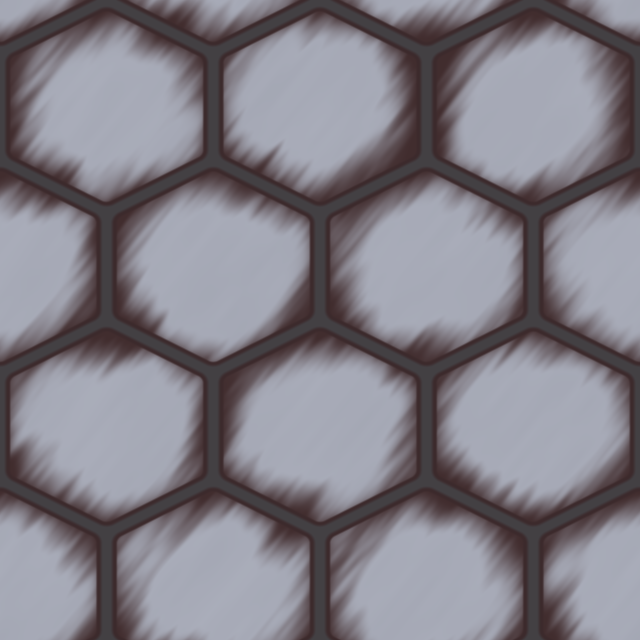
Write a three.js fragment shader that draws this pattern.

```glsl
// Pale hexagonal tiles with streaky brown grime creeping in from dark grey grooves.
varying vec2 vUv;

const vec2 CELL = vec2(2.0, 3.4641016);     // hexagon lattice, in apothems
const vec2 CELLS_PER_SIDE = vec2(3.0, 2.0); // two staggered rows per lattice cell
const float ROW_OFFSET = 1.0 / 12.0;
const float TILE_APOTHEM = 0.914;
const float CORNER_RADIUS = 0.10;

const vec3 TILE_COLOR = vec3(0.655, 0.668, 0.718);
const vec3 GRIME_COLOR = vec3(0.255, 0.175, 0.180);
const vec3 RIM_COLOR = vec3(0.235, 0.165, 0.172);
const vec3 GROOVE_COLOR = vec3(0.262, 0.250, 0.264);

float hash(vec2 p) {
  vec3 q = fract(p.xyx * vec3(0.1031, 0.1030, 0.0973));
  q += dot(q, q.yzx + 33.33);
  return fract((q.x + q.y) * q.z);
}

// Hash of a skewed lattice point, wrapped on the unit square.
// The axes hold whole numbers, so the adjugate maps points to exact integers.
float wrappedHash(vec2 point, vec2 along, vec2 across) {
  float det = abs(along.x * across.y - along.y * across.x);
  vec2 id = vec2(across.y * point.x - along.y * point.y,
                 along.x * point.y - across.x * point.x);
  return hash(floor(mod(id + 0.5, det)));
}

// Seamless value noise, stretched along one axis of a skewed lattice.
float streakNoise(vec2 uv, vec2 along, vec2 across) {
  vec2 p = vec2(dot(uv, along), dot(uv, across));
  vec2 i = floor(p);
  vec2 f = fract(p);
  f = f * f * (3.0 - 2.0 * f);
  float a = wrappedHash(i, along, across);
  float b = wrappedHash(i + vec2(1.0, 0.0), along, across);
  float c = wrappedHash(i + vec2(0.0, 1.0), along, across);
  float d = wrappedHash(i + vec2(1.0, 1.0), along, across);
  return mix(mix(a, b, f.x), mix(c, d, f.x), f.y);
}

// Offset from the nearest hexagon centre, in apothems.
vec2 hexLocal(vec2 uv) {
  vec2 p = (uv - vec2(0.0, ROW_OFFSET)) * CELLS_PER_SIDE * CELL;
  vec2 even = mod(p + 0.5 * CELL, CELL) - 0.5 * CELL;
  vec2 odd = mod(p, CELL) - 0.5 * CELL;
  return dot(even, even) < dot(odd, odd) ? even : odd;
}

// Signed distance to a rounded hexagon with a vertex at the top.
float roundedHex(vec2 p, float apothem, float radius) {
  const vec3 k = vec3(-0.8660254, 0.5, 0.5773503);
  float inner = apothem - radius;
  p = abs(p.yx);
  p -= 2.0 * min(dot(k.xy, p), 0.0) * k.xy;
  p -= vec2(clamp(p.x, -k.z * inner, k.z * inner), inner);
  return length(p) * sign(p.y) - radius;
}

void main() {
  vec2 local = hexLocal(vUv);
  float edge = roundedHex(local, TILE_APOTHEM, CORNER_RADIUS);

  // Diagonal brush streaks at three scales
  float broad = streakNoise(vUv, vec2(4.0, 5.0), vec2(13.0, -10.0)) - 0.5;
  float streak = streakNoise(vUv, vec2(8.0, 10.0), vec2(58.0, -47.0)) - 0.5;
  float fine = streakNoise(vUv, vec2(13.0, 16.0), vec2(101.0, -83.0)) - 0.5;

  // Grime gathers outside a ragged circle and along the tile rim
  float reach = length(local) + 0.30 * broad + 0.17 * streak + 0.09 * fine;
  float grime = smoothstep(0.60, 1.12, reach);
  grime = mix(grime, 1.0, 0.4 * exp(28.0 * min(edge, 0.0)));
  vec3 tile = TILE_COLOR + 0.012 * (broad + streak);
  tile = mix(tile, GRIME_COLOR, grime);

  // Groove with a soft brown rim
  vec3 groove = mix(RIM_COLOR, GROOVE_COLOR, smoothstep(0.012, 0.055, edge));
  vec3 color = mix(tile, groove, smoothstep(-0.022, 0.006, edge));
  gl_FragColor = vec4(color, 1.0);
}
```
